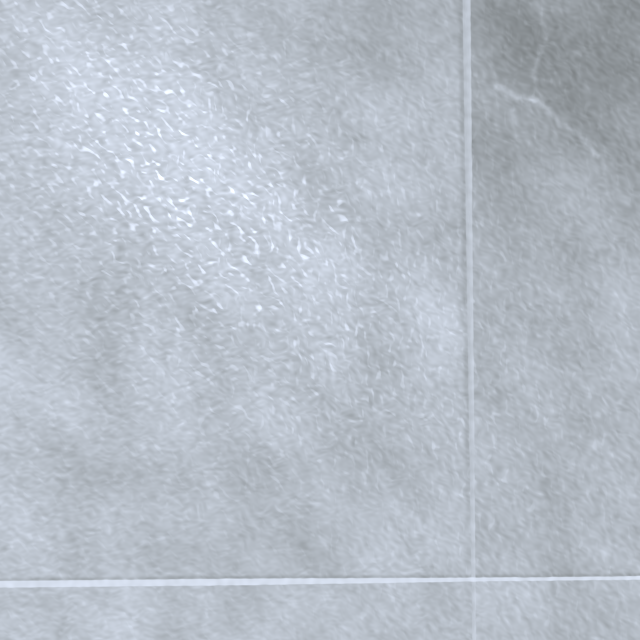
Reproduce this texture procedurally as a WebGL 1 fragment shader.

```glsl
precision highp float;
uniform vec2 u_resolution;

const float BASE_LIGHT = 0.755;
const float CLOUD_AMOUNT = 0.135;
const float GRAIN_AMOUNT = 0.095;
const float SPARKLE_AMOUNT = 0.24;
const float VEIN_LIGHT = 0.10;
const float GROUT_X_BOTTOM = 0.741;
const float GROUT_X_TOP = 0.729;
const float GROUT_Y_LEFT = 0.087;
const float GROUT_Y_RIGHT = 0.097;

vec2 gradientAt(vec2 cell) {
  vec2 q = vec2(dot(cell, vec2(127.1, 311.7)), dot(cell, vec2(269.5, 183.3)));
  return fract(sin(q) * 43758.55) * 2.0 - 1.0;
}

float gradientNoise(vec2 p) {
  vec2 i = floor(p), f = fract(p);
  vec2 u = f * f * f * (f * (f * 6.0 - 15.0) + 10.0);
  float a = dot(gradientAt(i), f);
  float b = dot(gradientAt(i + vec2(1.0, 0.0)), f - vec2(1.0, 0.0));
  float c = dot(gradientAt(i + vec2(0.0, 1.0)), f - vec2(0.0, 1.0));
  float d = dot(gradientAt(i + 1.0), f - 1.0);
  return mix(mix(a, b, u.x), mix(c, d, u.x), u.y);
}

float fbm(vec2 p) {
  float sum = 0.0, amp = 0.6;
  for (int i = 0; i < 5; i++) {
    sum += amp * gradientNoise(p);
    p = mat2(1.6, 1.2, -1.2, 1.6) * p + 7.3;
    amp *= 0.55;
  }
  return sum;
}

vec2 rotate(vec2 p, float angle) {
  float c = cos(angle), s = sin(angle);
  return vec2(c * p.x + s * p.y, c * p.y - s * p.x);
}

// Soft elliptical lobe, with its long axis turned by angle
float lobe(vec2 p, vec2 center, vec2 radii, float angle) {
  vec2 q = rotate(p - center, angle) / radii;
  return exp(-dot(q, q));
}

float vein(vec2 p, vec2 a, vec2 b, float width) {
  vec2 d = b - a;
  float t = clamp(dot(p - a, d) / dot(d, d), 0.0, 1.0);
  float dist = length(p - a - d * t) / width;
  return exp(-dist * dist);
}

float band(float d, float halfWidth, float soft) {
  return 1.0 - smoothstep(halfWidth - soft, halfWidth + soft, abs(d));
}

// Short flakes along one direction: x is grain, y is bright tips
vec2 flakes(vec2 p, float angle) {
  vec2 q = rotate(p, angle);
  float coarse = gradientNoise(q * vec2(52.0, 115.0));
  float fine = gradientNoise(rotate(q, 0.5) * vec2(85.0, 170.0) + 17.0);
  float tips = gradientNoise(rotate(q, -0.4) * vec2(60.0, 140.0) + 53.0);
  return vec2(coarse + 0.8 * fine, smoothstep(0.06, 0.5, tips + 0.25 * fine));
}

void main() {
  vec2 uv = gl_FragCoord.xy / u_resolution;
  float soft = max(0.0014, 0.8 / u_resolution.y);

  // Joint positions and tile sides
  float dx = uv.x - mix(GROUT_X_BOTTOM, GROUT_X_TOP, uv.y);
  float dy = uv.y - mix(GROUT_Y_LEFT, GROUT_Y_RIGHT, uv.x);
  float rightTile = smoothstep(-0.003, 0.003, dx);
  float upperTile = smoothstep(-0.003, 0.003, dy);

  // Broad light and shade
  float glow = lobe(uv, vec2(0.25, 0.77), vec2(0.27, 0.13), -0.85);
  float sheen = lobe(uv, vec2(0.38, 0.64), vec2(0.44, 0.23), -0.75);
  float light = BASE_LIGHT + 0.085 * glow + 0.025 * sheen;
  light -= 0.055 * lobe(uv, vec2(0.60, 0.98), vec2(0.20, 0.17), 0.0);
  light -= 0.035 * lobe(uv, vec2(0.17, 0.25), vec2(0.10, 0.035), 0.2);
  light -= 0.035 * lobe(uv, vec2(0.16, 0.54), vec2(0.04, 0.10), 0.2);
  light -= 0.035 * lobe(uv, vec2(0.52, 0.24), vec2(0.18, 0.14), 0.0);
  light += 0.020 * lobe(uv, vec2(0.0, 0.35), vec2(0.08, 0.5), 0.0);
  float shade = 0.028 + 0.130 * lobe(uv, vec2(0.98, 0.97), vec2(0.24, 0.25), 0.0);
  shade += 0.075 * lobe(uv, vec2(0.80, 0.93), vec2(0.055, 0.08), 0.3);
  shade += 0.065 * lobe(uv, vec2(0.99, 0.74), vec2(0.12, 0.05), -0.8);
  shade += 0.030 * lobe(uv, vec2(0.80, 0.63), vec2(0.06, 0.18), 0.2);
  light -= rightTile * upperTile * shade;

  // Stone clouds, stretched along the slope of each tile
  vec2 stone = rotate(uv, -0.9) + rightTile * vec2(3.7, 1.9);
  float clouds = fbm(stone * vec2(6.0, 10.0) + 2.0);
  light += CLOUD_AMOUNT * clouds * (1.0 - 0.4 * glow);

  // Flakes in two fixed directions, mixed in irregular patches
  vec2 warp = vec2(gradientNoise(uv * 38.0), gradientNoise(uv * 38.0 + 31.0));
  vec2 bent = uv + 0.007 * warp;
  float steep = smoothstep(0.3, 0.7, uv.x + 0.9 * gradientNoise(uv * 22.0 + 5.0));
  vec2 surface = mix(flakes(bent, -0.35), flakes(bent + 3.1, -1.05), steep);
  float gloss = 0.10 + 0.50 * glow + 0.42 * sheen;
  light += GRAIN_AMOUNT * (0.75 + 0.4 * sheen) * surface.x;
  light += SPARKLE_AMOUNT * gloss * (surface.y - 0.12);

  // Mineral veins with wandering edges
  vec2 vp = uv + 0.018 * vec2(fbm(uv * 17.0), fbm(uv * 17.0 + 9.0));
  float veins = vein(vp, vec2(0.775, 0.862), vec2(0.835, 0.845), 0.005);
  veins += vein(vp, vec2(0.835, 0.845), vec2(0.935, 0.757), 0.005);
  veins += 0.7 * vein(vp, vec2(0.832, 0.995), vec2(0.852, 0.94), 0.004);
  veins += 0.7 * vein(vp, vec2(0.852, 0.94), vec2(0.834, 0.88), 0.004);
  veins += 0.5 * vein(vp, vec2(0.80, 0.83), vec2(0.818, 0.73), 0.005);
  veins += 0.4 * vein(vp, vec2(0.54, 0.96), vec2(0.62, 0.90), 0.006);
  veins += 0.4 * vein(vp, vec2(0.59, 0.27), vec2(0.617, 0.20), 0.006);
  light += VEIN_LIGHT * veins * (0.75 + 0.8 * clouds);

  // Joints: shadowed edges around pale grout
  float rough = gradientNoise(uv * 75.0);
  float halfX = mix(0.0028, 0.0062, uv.y) + 0.001 * rough;
  float halfY = mix(0.0052, 0.0028, smoothstep(0.3, 0.85, uv.x)) + 0.001 * rough;
  light -= 0.07 * exp(-pow((dx + halfX + 0.003) / 0.005, 2.0)) * smoothstep(0.05, 0.4, uv.y);
  light -= 0.07 * exp(-pow((dy - halfY - 0.002) / 0.003, 2.0));
  float groutX = 0.765 + 0.05 * smoothstep(-0.004, 0.004, dx) + 0.07 * rough;
  light = mix(light, groutX, 0.85 * band(dx, halfX, soft));
  light = mix(light, 0.885 + 0.06 * rough, 0.95 * band(dy, halfY, soft));

  // Cool grey tint, bluer in the highlights
  vec3 tint = vec3(0.96, 1.0, 1.0 + 0.12 * (light - 0.33));
  gl_FragColor = vec4(clamp(light * tint, 0.0, 1.0), 1.0);
}
```
